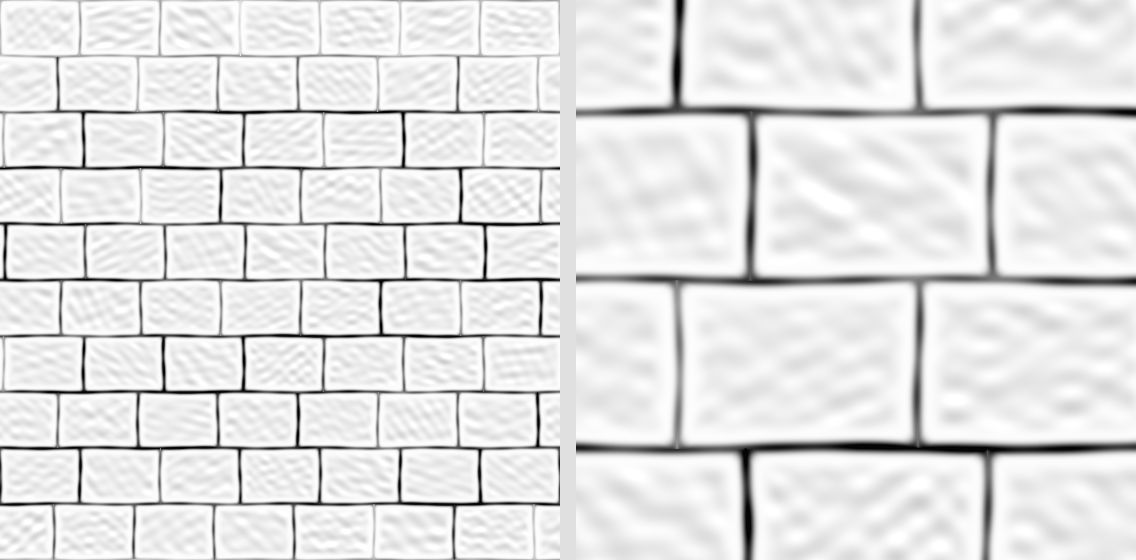
Left: the whole. Right: its middle third, enlarged.
Reproduce this texture map procedurally as a WebGL 1 fragment shader.

```glsl
precision highp float;
// Pale block wall: ten staggered courses of seven blocks with worn dark joints.

uniform vec2 u_resolution;

const float TAU = 6.2831853;
const vec2 GRID = vec2(7.0, 10.0);

float hash(vec2 p) {
    vec3 q = fract(p.xyx * vec3(0.1031, 0.1030, 0.0973));
    q += dot(q, q.yzx + 33.33);
    return fract((q.x + q.y) * q.z);
}

float smoothMin(float a, float b, float k) {
    float h = max(k - abs(a - b), 0.0) / k;
    return min(a, b) - 0.25 * h * h * k;
}

// Sideways shift of a course, in block widths.
float courseShift(float course) {
    return 0.70 * mod(course, 2.0) + 0.065 * sin(TAU * course / 16.0);
}

// Joints fade out toward the top and bottom of the wall.
float jointDepth(float down) {
    return 0.38 + 0.62 * smoothstep(0.08, 0.2, down) * (1.0 - smoothstep(0.92, 1.0, down));
}

// Band-limited streaks: sines of scattered direction, seeded per block.
float streaks(vec2 p, vec2 seed) {
    float sum = 0.0;
    float tilt = 0.3 * hash(seed + 7.3);
    for (int i = 0; i < 10; i++) {
        vec2 key = seed * 3.7 + float(i) * vec2(5.3, 9.1);
        float angle = tilt + 1.7 * (hash(key) - 0.5);
        float frequency = mix(24.0, 62.0, hash(key + 2.9));
        vec2 across = vec2(-sin(angle), cos(angle));
        sum += sin(TAU * (frequency * dot(p, across) + hash(key + 6.1)));
    }
    return sum * 0.447;
}

// Darkness of an upright joint, varying along its height.
float uprightStrength(vec2 id, float down) {
    float base = mix(0.25, 1.1, hash(id + 11.7));
    float ripple = 0.9 + 0.15 * sin(TAU * (23.0 * down + hash(id)));
    return base * ripple * jointDepth((id.y + 0.5) / GRID.y);
}

// Darkness of a level joint, varying along its length.
float levelStrength(float joint, float x) {
    float seed = hash(vec2(mod(joint, GRID.y), 4.7));
    float waves = 0.18 * sin(TAU * (x + seed))
                + 0.13 * sin(TAU * (4.0 * x + seed * 5.0))
                + 0.10 * sin(TAU * (17.0 * x + seed * 9.0));
    return (0.82 + waves) * jointDepth(joint / GRID.y);
}

void main() {
    vec2 uv = gl_FragCoord.xy / u_resolution;
    vec2 wall = vec2(uv.x, 1.0 - uv.y);

    // Slight waver of the joints
    wall += 0.0009 * vec2(sin(TAU * (9.0 * wall.y + 2.0 * wall.x)),
                          sin(TAU * (5.0 * wall.x + 3.0 * wall.y)));
    wall.y = fract(wall.y);

    // Block layout
    vec2 grid = wall * GRID;
    float course = floor(grid.y);
    grid.x -= courseShift(course);
    vec2 cell = fract(grid);
    vec2 block = vec2(mod(floor(grid.x), GRID.x), course);

    // Distance to the nearest joint, with rounded block corners
    vec2 edge = min(cell, 1.0 - cell) / GRID;
    float dist = max(smoothMin(edge.x, edge.y, 0.006), 0.0);

    // Joint strength shared by the blocks on both sides
    vec2 uprightId = vec2(mod(block.x + step(0.5, cell.x), GRID.x), course);
    float upright = uprightStrength(uprightId, wall.y);
    float level = levelStrength(floor(grid.y + 0.5), wall.x);
    float strength = mix(upright, level, edge.x / (edge.x + edge.y + 0.00001));
    strength = clamp(strength, 0.0, 1.1);

    // Streaked face with a bright rim
    float relief = 0.026 + 0.014 * hash(block + 3.1)
                 + 0.016 * (1.0 - jointDepth((course + 0.5) / GRID.y));
    float face = 0.928 + relief * streaks(cell / GRID, block);
    float shade = mix(0.992, face, smoothstep(0.006, 0.019, dist));

    // Soft dark joint
    float width = 0.0022 + 0.0011 * strength;
    float joint = strength * exp(-pow(dist / width, 2.0));
    shade *= 1.0 - min(joint, 0.98);

    gl_FragColor = vec4(vec3(clamp(shade, 0.0, 1.0)), 1.0);
}
```
